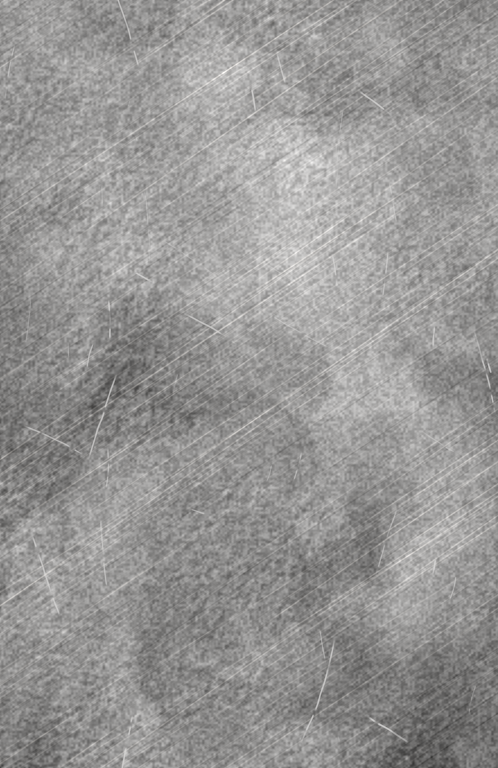
A WebGL 1 fragment shader for this texture:

```glsl
precision highp float;
uniform vec2 u_resolution;

#define BASE_GREY 0.537
#define TOP_LIGHT 0.11
#define PATCH_CONTRAST 0.46
#define GRAIN 0.17
#define RELIEF 0.20
#define BRUSH_ANGLE 0.585
#define BRUSH_GAIN 0.24
#define HAIR_WIDTH 0.0004
#define GOUGES 44
#define GOUGE_GAIN 0.30

float hash(vec2 p) {
  vec3 q = fract(vec3(p.xyx) * 0.1031);
  q += dot(q, q.yzx + 33.33);
  return fract((q.x + q.y) * q.z);
}

float noise(vec2 p) {
  vec2 i = floor(p), f = fract(p);
  f = f * f * (3.0 - 2.0 * f);
  return mix(mix(hash(i), hash(i + vec2(1, 0)), f.x),
             mix(hash(i + vec2(0, 1)), hash(i + vec2(1, 1)), f.x), f.y);
}

float fbm(vec2 p) {
  float sum = 0.0, amp = 0.5;
  for (int i = 0; i < 6; i++) {
    sum += amp * noise(p);
    p = mat2(0.8, 0.6, -0.6, 0.8) * p * 2.03 + 17.3;
    amp *= 0.53;
  }
  return sum * 0.95;
}

vec2 rotate(vec2 p, float a) {
  float c = cos(a), s = sin(a);
  return vec2(c * p.x + s * p.y, c * p.y - s * p.x);
}

float stroke(float d, float halfWidth, float px) {
  return 1.0 - smoothstep(halfWidth - 0.5 * px, halfWidth + px, d);
}

// Long parallel hairlines, one per band, fading in and out along their length
float hairlines(vec2 p, float angle, float bands, float seed, float px) {
  vec2 q = rotate(p, angle);
  float v = (q.y + 2.0) * bands;
  float band = floor(v);
  float r = hash(vec2(band, seed));
  float d = abs(fract(v) - mix(0.25, 0.75, hash(vec2(seed, band)))) / bands;
  float fade = smoothstep(0.25, 0.75, noise(vec2(q.x * 4.0 + r * 90.0, band + seed)));
  float breaks = 0.6 + 0.4 * noise(vec2(q.x * 70.0 + 200.0, band * 3.7));
  return stroke(d, HAIR_WIDTH * (0.5 + r), px) * fade * breaks * mix(0.2, 1.0, r * r);
}

// One short, slightly bowed gouge with a broken edge
float gouge(vec2 p, float id, float aspect, float px) {
  vec2 centre = vec2(hash(vec2(id, 3.0)) * aspect, hash(vec2(id, 7.0)));
  float pick = hash(vec2(id, 11.0));
  float angle = pick < 0.72 ? mix(1.25, 1.9, hash(vec2(id, 13.0)))
                            : mix(-0.65, -0.25, hash(vec2(id, 17.0)));
  float size = hash(vec2(id, 19.0));
  float halfLength = mix(0.012, 0.085, size * size);
  vec2 q = rotate(p - centre, angle);
  float t = q.x / halfLength;
  float bow = (hash(vec2(id, 23.0)) - 0.5) * 0.16 * halfLength;
  q.y += bow * t * t + 0.0012 * (noise(vec2(q.x * 60.0 + 30.0, id)) - 0.5);
  float taper = 1.0 - smoothstep(0.75, 1.0, abs(t));
  float broken = smoothstep(0.15, 0.5, noise(vec2(q.x * 110.0 + 60.0, id * 5.0)));
  float weight = mix(0.35, 1.0, hash(vec2(id, 29.0)));
  return stroke(abs(q.y), 0.0008 * weight, px) * taper * broken * weight;
}

void main() {
  float px = 1.0 / u_resolution.y;
  vec2 p = gl_FragCoord.xy * px;
  float aspect = u_resolution.x * px;

  // Cloudy stains with ragged borders
  vec2 warp = vec2(fbm(p * 5.0 + 4.0), fbm(p * 5.0 + 31.0)) - 0.5;
  float stains = fbm(p * vec2(5.5, 4.5) + warp * 1.6 + 9.0) - 0.5;
  float blotch = fbm(p * 13.0 + warp * 3.0 + 50.0) - 0.5;
  float grey = BASE_GREY + TOP_LIGHT * (p.y - 0.5);
  grey += PATCH_CONTRAST * (stains + 0.3 * blotch);
  grey += 0.05 * smoothstep(0.06, 0.1, fbm(p * 4.0 + warp + 70.0) - 0.5);

  // Pitted relief lit from the upper left, and fine grain
  vec2 toLight = vec2(-0.0028, 0.0034);
  float pits = noise(p * 120.0) + 0.5 * noise(p * 230.0);
  float lit = noise((p + toLight) * 120.0) + 0.5 * noise((p + toLight) * 230.0);
  float rough = smoothstep(0.35, 0.7, fbm(p * 6.0 + 22.0));
  grey += RELIEF * (pits - lit) * mix(0.15, 0.8, rough);
  grey += GRAIN * (noise(p * 340.0) - 0.5) + 0.4 * GRAIN * (noise(p * 170.0 + 8.0) - 0.5);

  // Brushed hairlines, denser in some diagonal zones and toward the top
  vec2 along = rotate(p, BRUSH_ANGLE);
  float zone = smoothstep(0.25, 0.75, noise(vec2(along.x * 2.0, along.y * 9.0) + 40.0));
  zone = mix(0.35, 1.0, zone) * mix(0.7, 1.15, p.y);
  float lines = hairlines(p, BRUSH_ANGLE, 115.0, 5.0, px)
              + hairlines(p, BRUSH_ANGLE + 0.025, 62.0, 21.0, px)
              + 0.7 * hairlines(p, BRUSH_ANGLE - 0.03, 80.0, 47.0, px)
              + 0.5 * hairlines(p, BRUSH_ANGLE + 0.01, 165.0, 83.0, px);
  float grooves = hairlines(p, BRUSH_ANGLE, 95.0, 61.0, px);
  float brushed = BRUSH_GAIN * zone * min(lines, 1.3);
  grey += brushed - 0.09 * grooves;

  // Scattered gouges
  float cuts = 0.0;
  for (int i = 0; i < GOUGES; i++) {
    cuts = max(cuts, gouge(p, float(i) + 1.0, aspect, px));
  }
  grey = mix(grey, max(grey, 0.84), min(cuts * GOUGE_GAIN * 3.0, 1.0));

  vec3 tint = vec3(0.003, 0.0, -0.003) + brushed * vec3(0.04, 0.0, -0.05);
  gl_FragColor = vec4(clamp(grey + tint, 0.0, 1.0), 1.0);
}
```
